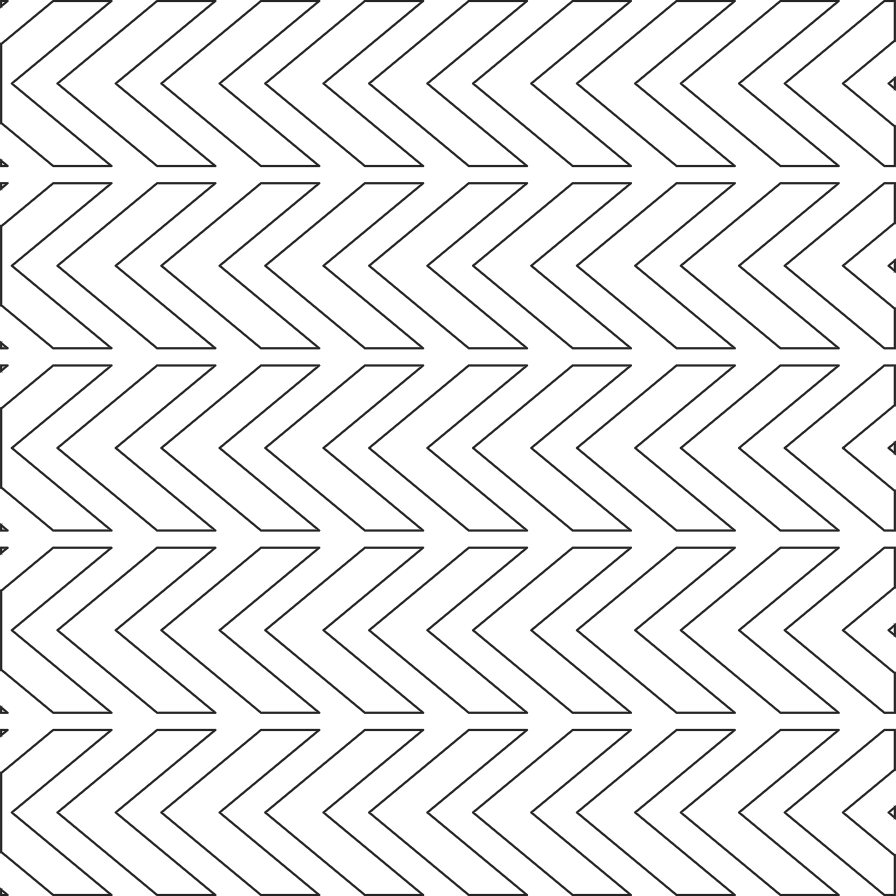
Reproduce this pattern procedurally as a Shadertoy shader.

```glsl
// Five rows of left-pointing outlined chevrons, trimmed by a thin frame at both sides.

const vec2  PITCH       = vec2(0.11595, 0.2034); // spacing of columns and rows
const vec2  ARM         = vec2(0.1112, 0.0921);  // from tip to upper corner
const float BAND        = 0.065;                 // horizontal thickness of a chevron
const float TIP_X       = 0.412;                 // tip of the reference column
const float HALF_STROKE = 0.00124;
const float FRAME       = 0.4987;                // half width of the trimmed area
const vec3  PAPER       = vec3(1.0);
const vec3  INK         = vec3(0.14);

float segmentDistance(vec2 p, vec2 a, vec2 b) {
    vec2 pa = p - a, ba = b - a;
    return length(pa - ba * clamp(dot(pa, ba) / dot(ba, ba), 0.0, 1.0));
}

// Distance to the upper half of a chevron outline with its tip at the origin
float chevronOutline(vec2 p, vec2 arm, float band) {
    vec2 shift = vec2(band, 0.0);
    float outer = segmentDistance(p, vec2(0.0), arm);
    float inner = segmentDistance(p, shift, arm + shift);
    float cap   = segmentDistance(p, arm, arm + shift);
    return min(min(outer, inner), cap);
}

// Signed distance to the filled interior of a repeating row of chevrons
float chevronFill(vec2 p, vec2 arm, float band, float pitch) {
    float u = p.x - p.y * arm.x / arm.y - 0.5 * band;
    float side = abs(u - pitch * round(u / pitch)) - 0.5 * band;
    return max(side * arm.y / length(arm), p.y - arm.y);
}

// Outlines of the nearest columns
float rowOutline(vec2 p, vec2 arm, float band, float pitch) {
    float d = 1.0;
    float localX = mod(p.x, pitch);
    for (int i = -1; i <= 1; i++) {
        vec2 q = vec2(localX - float(i) * pitch, p.y);
        d = min(d, chevronOutline(q, arm, band));
    }
    return d;
}

void mainImage(out vec4 fragColor, in vec2 fragCoord) {
    vec2 uv = fragCoord / iResolution.xy;

    // Fold each row about its centre line
    float y = uv.y - 0.5;
    y = abs(y - PITCH.y * round(y / PITCH.y));

    // Chevron strokes, kept inside the frame
    float x = uv.x - 0.5;
    float d = rowOutline(vec2(uv.x - TIP_X, y), ARM, BAND, PITCH.x);
    d = max(d, abs(x) - FRAME);

    // Closing strokes where the frame cuts a chevron
    float edgeX = 0.5 + (x < 0.0 ? -FRAME : FRAME);
    float cut = chevronFill(vec2(edgeX - TIP_X, y), ARM, BAND, PITCH.x);
    d = min(d, max(abs(uv.x - edgeX), cut));

    float pixel = 1.0 / min(iResolution.x, iResolution.y);
    float coverage = clamp(0.5 + (HALF_STROKE - d) / pixel, 0.0, 1.0);
    fragColor = vec4(mix(PAPER, INK, coverage), 1.0);
}
```
